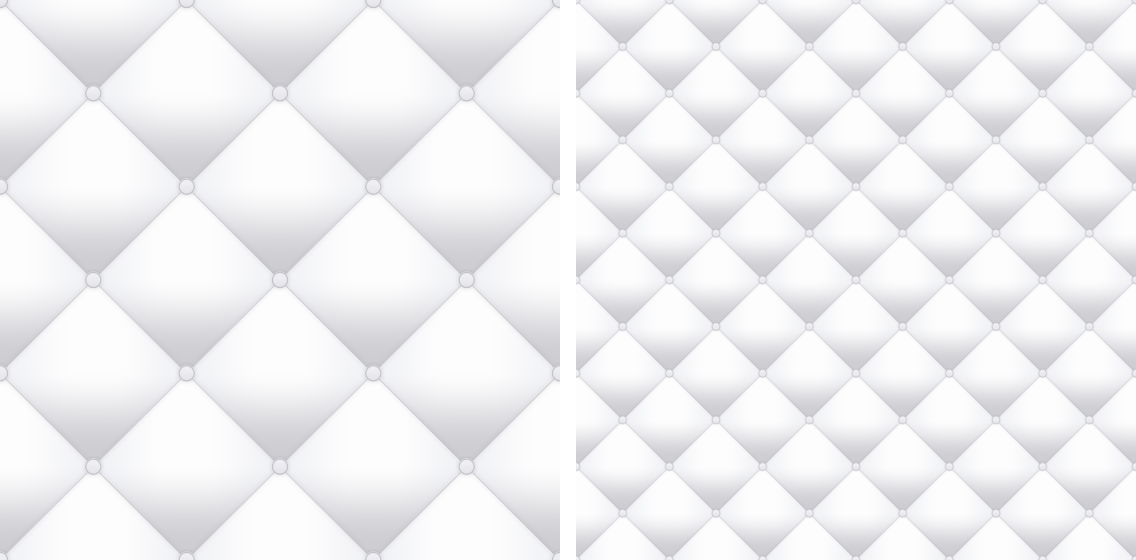
Left: one tile. Right: repeated 2 by 2.
This pattern is drawn by a WebGL 2 fragment shader. Its source:

```glsl
#version 300 es
precision highp float;

uniform vec2 u_resolution;
out vec4 fragColor;

// Lengths are in units of one repeat
const float REPEATS = 3.0;
const float SEAM_HALF_WIDTH = 0.0035;
const float SEAM_STRENGTH = 0.6;
const float CREASE_WIDTH = 0.035;
const float BUTTON_RADIUS = 0.045;
const float RIM_RADIUS = 0.0405;
const float RIM_HALF_WIDTH = 0.0035;

const vec3 LEATHER_LIGHT = vec3(0.992, 0.992, 0.994);
const vec3 LEATHER_SIDE = vec3(0.945, 0.948, 0.962);
const vec3 LEATHER_SHADE = vec3(0.805, 0.805, 0.825);
const vec3 SEAM_COLOR = vec3(0.77, 0.77, 0.795);
const vec3 BUTTON_TOP = vec3(0.945, 0.945, 0.96);
const vec3 BUTTON_BOTTOM = vec3(0.895, 0.895, 0.915);
const vec3 RIM_COLOR = vec3(0.73, 0.73, 0.76);

// Turns seam-aligned axes back into upright ones
vec2 upright(vec2 diagonal) {
    return 0.5 * vec2(diagonal.x + diagonal.y, diagonal.x - diagonal.y);
}

// Padded surface of one diamond, lit from above; p runs from -0.5 to 0.5
vec3 cushion(vec2 p) {
    float side = smoothstep(0.1, 0.5, abs(p.x) + 0.25 * max(-p.y, 0.0));
    float shade = smoothstep(-0.02, 0.42, -p.y);
    vec3 color = mix(LEATHER_LIGHT, LEATHER_SIDE, side);
    return mix(color, LEATHER_SHADE, shade);
}

// Coverage of a shape from its signed distance
float coverage(float dist, float pixel) {
    return 1.0 - smoothstep(-pixel, pixel, dist);
}

void main() {
    vec2 cell = REPEATS * gl_FragCoord.xy / u_resolution;
    float pixel = 0.75 * REPEATS / min(u_resolution.x, u_resolution.y);

    // Seams lie on whole numbers of the diagonal axes, buttons where they cross
    vec2 diagonal = vec2(cell.x + cell.y, cell.x - cell.y);
    vec2 local = fract(diagonal) - 0.5;
    vec2 toCrossing = diagonal - round(diagonal);
    vec2 seamDistances = abs(toCrossing) * inversesqrt(2.0);
    float seamDistance = min(seamDistances.x, seamDistances.y);
    vec2 buttonOffset = upright(toCrossing);
    float buttonDistance = length(buttonOffset);

    // Cushion with a soft crease and a thin seam
    vec3 color = cushion(upright(local));
    color *= 1.0 - 0.025 * (1.0 - smoothstep(0.0, CREASE_WIDTH, seamDistance));
    float seam = coverage(seamDistance - SEAM_HALF_WIDTH, pixel);
    color = mix(color, SEAM_COLOR, SEAM_STRENGTH * seam);

    // Soft shadow around the button
    float halo = 1.0 - smoothstep(BUTTON_RADIUS, 1.5 * BUTTON_RADIUS, buttonDistance);
    color *= 1.0 - 0.04 * halo;

    // Button face and rim
    float height = smoothstep(-BUTTON_RADIUS, BUTTON_RADIUS, buttonOffset.y);
    vec3 face = mix(BUTTON_BOTTOM, BUTTON_TOP, height);
    float rim = coverage(abs(buttonDistance - RIM_RADIUS) - RIM_HALF_WIDTH, pixel);
    face = mix(face, RIM_COLOR, 0.85 * rim);
    color = mix(color, face, coverage(buttonDistance - BUTTON_RADIUS, pixel));

    fragColor = vec4(color, 1.0);
}
```
